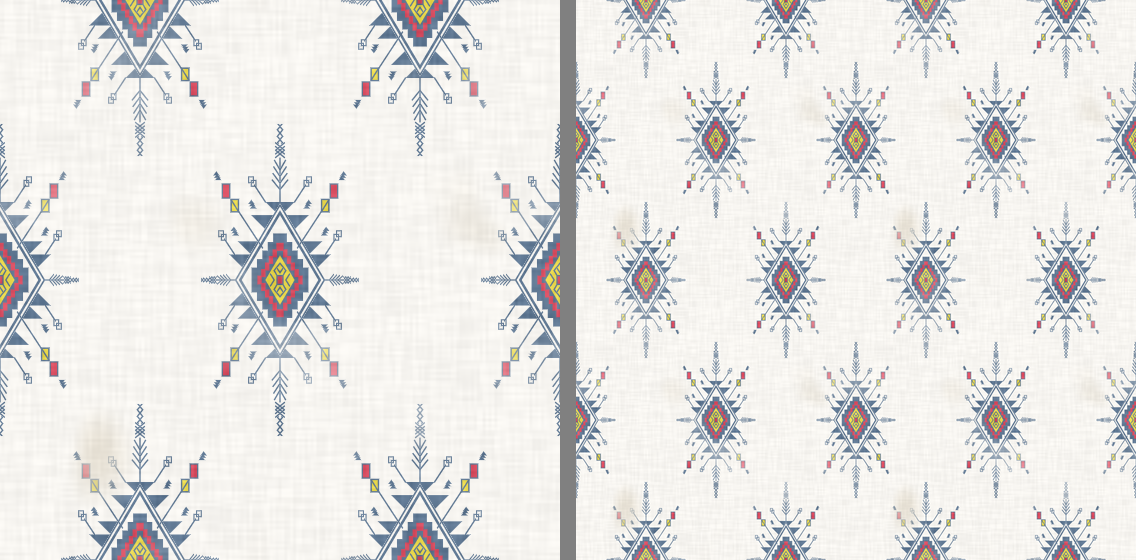
Left, the tile; right, the same tile 2 across and 2 down.
This pattern is drawn by a Shadertoy shader. Its source:

```glsl
// Woven cloth with half-dropped kilim diamonds, two across and one down, softly stained and faded.
const vec2 REPEATS = vec2(2.0, 1.0);
const float UNITS = 768.0;            // drawing units per canvas side
const vec3 PAPER = vec3(0.968, 0.960, 0.943);
const vec3 BLUE = vec3(0.35, 0.45, 0.56);
const vec3 RED = vec3(0.84, 0.28, 0.36);
const vec3 YELLOW = vec3(0.91, 0.84, 0.27);
const vec3 STAIN = vec3(0.84, 0.80, 0.72);
const float FRAME = 62.0;             // half width of the diamond frame
const float SLOPE = 0.59;             // frame width over height
const float LINE = 0.95;              // half width of thin strokes
const float THREADS = 192.0;
const float WEAVE = 0.035;
const float STAIN_AMOUNT = 0.6;
const float FADE_AMOUNT = 0.55;

float hash(vec2 c) {
    vec3 q = fract(c.xyx * 0.1031);
    q += dot(q, q.yzx + 33.33);
    return fract((q.x + q.y) * q.z);
}

// Value noise that wraps after a whole number of cells
float noise(vec2 uv, vec2 cells, float seed) {
    vec2 g = uv * cells, i = floor(g), f = fract(g);
    f = f * f * (3.0 - 2.0 * f);
    vec2 a = mod(i, cells) + seed, b = mod(i + 1.0, cells) + seed;
    return mix(mix(hash(a), hash(vec2(b.x, a.y)), f.x),
               mix(hash(vec2(a.x, b.y)), hash(b), f.x), f.y);
}

float box(vec2 p, vec2 halfSize) {
    vec2 d = abs(p) - halfSize;
    return max(d.x, d.y);
}

float stroke(vec2 p, vec2 a, vec2 b) {
    vec2 d = b - a;
    return length(p - a - d * clamp(dot(p - a, d) / dot(d, d), 0.0, 1.0)) - LINE;
}

float steppedDiamond(vec2 p, vec2 first, vec2 change, int count) {
    float d = 1e3;
    for (int i = 0; i < count; i++) d = min(d, box(p, first + change * float(i)));
    return d;
}

// Flat-topped triangle resting on the frame
float tooth(vec2 p, float top, float width) {
    float edge = FRAME - SLOPE * top;
    return max(max(p.y - top, (FRAME - p.x - SLOPE * p.y) * 0.86),
               (p.x - p.y - edge - width + top) * 0.707);
}

// Feathered stem with a star and a zigzag chain, along +y
float plume(vec2 p) {
    float d = stroke(p, vec2(0), vec2(0, 60));
    for (int i = 0; i < 4; i++) {
        float base = 17.0 + 9.0 * float(i);
        d = min(d, stroke(p, vec2(0, base), vec2(10.5 - float(i), base + 13.0)));
    }
    for (int i = 0; i < 3; i++) {
        vec2 base = vec2(0, 66.0 + 5.0 * float(i));
        d = min(d, min(stroke(p, base, base + vec2(6, 5)), stroke(p, base, base + vec2(6, -5))));
    }
    float zigzag = abs(p.x - 3.6 * abs(fract(p.y / 9.0) * 2.0 - 1.0)) * 0.78 - LINE;
    return min(d, max(zigzag, abs(p.y - 93.5) - 13.5));
}

float linkedSquares(vec2 p) {
    vec2 shift = vec2(1.8, 2.4), size = vec2(3.2, 4.0);
    return min(abs(box(p - shift, size)), abs(box(p + shift, size))) - 0.75;
}

float arrowMark(vec2 p) {
    float d = 1e3;
    for (int i = -1; i <= 1; i++) {
        vec2 q = p - float(i) * vec2(1.3, 3.2);
        d = min(d, max(abs(q.x) * 0.8 + q.y * 0.6 - 2.3, -q.y - 1.8));
    }
    return d;
}

void ink(inout vec3 color, vec3 dye, float d) {
    color = mix(color, dye, clamp(0.5 - d * iResolution.y / UNITS, 0.0, 1.0));
}

void paintMotif(inout vec3 color, vec2 p) {
    // Frame, teeth and plumes
    float q = p.x + SLOPE * p.y;
    float d = min(abs(q - FRAME + 1.25) - 1.25, abs(q - FRAME + 7.5) - 2.0) * 0.86;
    d = min(d, min(tooth(p, 107.0, 21.0), tooth(p, 89.0, 30.0)));
    d = min(d, min(tooth(p, 53.0, 27.0), tooth(p, 35.0, 28.0)));
    d = min(d, plume(p - vec2(0, 107)));
    d = min(d, plume(vec2(p.y / 0.7, (p.x - 60.0) / 0.45)) * 0.55 - 0.15);
    // Rays, linked squares and arrow marks
    d = min(d, min(stroke(p, vec2(20, 107), vec2(35, 130)), linkedSquares(p - vec2(38, 135))));
    d = min(d, min(stroke(p, vec2(57, 27), vec2(76, 56)), linkedSquares(p - vec2(79, 61))));
    for (int i = 0; i < 2; i++) d = min(d, arrowMark(p - vec2(38, 103) - float(i) * vec2(24, -37)));
    d = min(d, min(arrowMark(p - vec2(86, 142)), stroke(p, vec2(24, 44), vec2(62, 102))));
    ink(color, BLUE, d);
    // Beads at the end of the long ray
    float bead = box(p - vec2(62, 102), vec2(6, 9.5)), tip = box(p - vec2(74, 122), vec2(6, 10.5));
    ink(color, BLUE, min(bead, tip));
    ink(color, YELLOW, bead + 2.0);
    ink(color, RED, tip + 1.8);
    ink(color, BLUE, max(bead, stroke(p, vec2(57, 94), vec2(67, 110))));
    // Stepped medallion
    ink(color, BLUE, steppedDiamond(p, vec2(39, 17), vec2(-7.4, 11.7), 5));
    ink(color, RED, steppedDiamond(p, vec2(31, 6), vec2(-5.2, 9), 6));
    ink(color, BLUE, steppedDiamond(p, vec2(25, 4), vec2(-5.2, 9), 5));
    float core = (p.x + SLOPE * p.y - 20.0) * 0.86;
    ink(color, YELLOW, core);
    float hooks = min(stroke(p, vec2(4, 6), vec2(8, 13)), stroke(p, vec2(8, 13), vec2(0, 23)));
    hooks = min(hooks, min(stroke(p, vec2(8, 0), vec2(13, 8)), stroke(p, vec2(0, 10), vec2(4, 16))));
    ink(color, BLUE, min(max(hooks, core), box(p, vec2(5, 7))));
    ink(color, RED, box(p, vec2(3.2, 5)));
}

void mainImage(out vec4 fragColor, in vec2 fragCoord) {
    vec2 uv = fragCoord / iResolution.xy;
    // Two half-dropped lattices
    vec3 color = PAPER;
    for (int i = 0; i < 2; i++) {
        vec2 cell = fract(uv * REPEATS + vec2(0.5, 0) + 0.5 * float(i)) - 0.5;
        paintMotif(color, abs(cell) / REPEATS * UNITS);
    }
    // Worn dye and blurred stains
    float cloud = 0.75 * noise(uv, vec2(6, 5), 7.0) + 0.25 * noise(uv, vec2(11, 9), 31.0);
    float stain = smoothstep(0.68, 0.98, cloud);
    float wear = smoothstep(0.66, 0.92, noise(uv, vec2(7, 8), 53.0));
    color = mix(color, PAPER, 0.04 + FADE_AMOUNT * max(wear * 0.6, stain));
    color = mix(color, STAIN, STAIN_AMOUNT * stain);
    // Crossed threads
    float weft = noise(uv, vec2(24, THREADS), 3.0), warp = noise(uv, vec2(THREADS, 24), 17.0);
    float inkDepth = clamp(distance(color, PAPER) * 1.5, 0.0, 1.0);
    color += (weft + warp - 1.0) * WEAVE * (1.0 + inkDepth);
    fragColor = vec4(clamp(color, 0.0, 1.0), 1.0);
}
```
